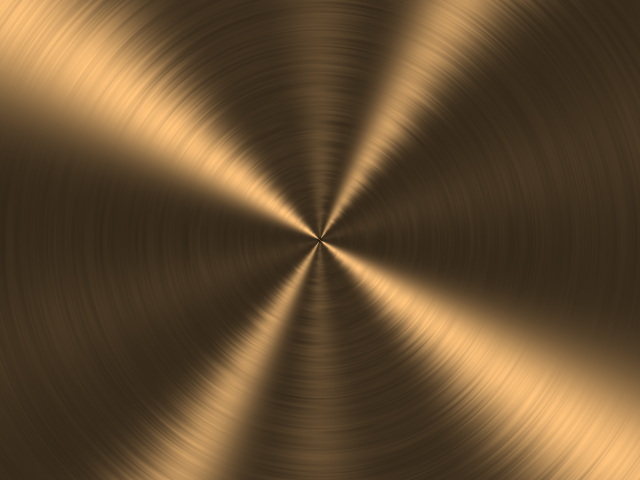
A WebGL 2 fragment shader for this texture:

```glsl
#version 300 es
precision highp float;
// Radially brushed bronze disc: soft light wedges cross at the centre, each
// repeated on the opposite side, over fine concentric scratches made from
// value noise in polar coordinates.

uniform vec2 u_resolution;
out vec4 fragColor;

const float PI = 3.14159265;

float hash(vec2 p) {
    vec3 q = fract(vec3(p.xyx) * 0.1031);
    q += dot(q, q.yzx + 33.33);
    return fract((q.x + q.y) * q.z);
}

// Noise on a ring/arc grid that wraps around the full turn, in -1..1
float scratches(float radius, float turn, float rings, float arcs) {
    vec2 p = vec2(radius * rings, turn * arcs);
    vec2 cell = floor(p);
    vec2 f = fract(p);
    f = f * f * (3.0 - 2.0 * f);
    float a0 = mod(cell.y, arcs);
    float a1 = mod(cell.y + 1.0, arcs);
    float inner = mix(hash(vec2(cell.x, a0)), hash(vec2(cell.x, a1)), f.y);
    float outer = mix(hash(vec2(cell.x + 1.0, a0)), hash(vec2(cell.x + 1.0, a1)), f.y);
    return mix(inner, outer, f.x) * 2.0 - 1.0;
}

// Soft light wedge around a direction in degrees, repeated every half turn
float wedge(float angle, float degrees, float width) {
    float d = mod(angle - radians(degrees) + 0.5 * PI, PI) - 0.5 * PI;
    return exp(-d * d / (width * width));
}

void main() {
    vec2 p = (gl_FragCoord.xy - 0.5 * u_resolution) / u_resolution.y;
    float radius = length(p);
    float angle = atan(p.y, p.x + 1e-6);
    float turn = angle / (2.0 * PI) + 0.5;

    // Scratches from hairline to broad
    float grain = 0.55 * scratches(radius, turn, 290.0, 22.0)
                + 0.40 * scratches(radius + 3.0, turn, 130.0, 14.0)
                + 0.20 * scratches(radius + 7.0, turn, 36.0, 9.0);

    // Scratches tilt the surface a little, so the wedge edges fray
    float lit = angle + 0.018 * grain;
    float light = 0.212
                + 0.74 * wedge(lit, 143.5, 0.215)
                + 0.54 * wedge(lit, 59.5, 0.155)
                + 0.15 * wedge(lit, 90.0, 0.17)
                + 0.055 * wedge(lit, 18.0, 0.22)
                + 0.025 * wedge(lit, 112.0, 0.20);

    // Scratch contrast, strongest in the upright sectors
    light *= 1.0 + grain * (0.10 + 0.07 * wedge(angle, 90.0, 0.5));

    // Small dark pit at the hub
    light *= mix(0.55, 1.0, smoothstep(0.0, 0.010, radius));

    fragColor = vec4(light * vec3(1.0, 0.768, 0.487), 1.0);
}
```
